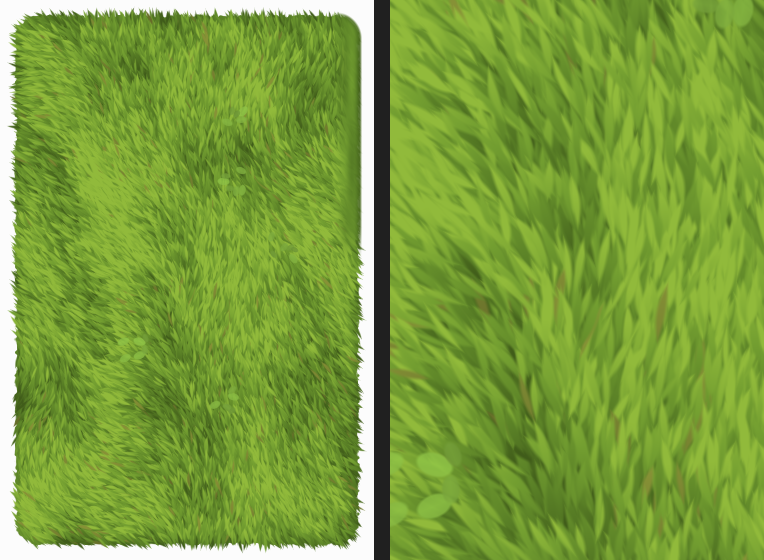
Left: the whole. Right: its middle third, enlarged.
Write a Shadertoy shader that draws this texture.

```glsl
// A shaggy rectangle of windswept long grass with ragged edges on a white ground.
#define LAYERS 18
#define CELL 0.024
#define BLADE_LENGTH 0.044
#define BLADE_WIDTH 0.0023
#define BASE_LEAN 0.5
#define LEAN_SWING 2.0
#define TONE_BASE 0.33
#define PATCH_CONTRAST 1.0
#define BLADE_CONTRAST 0.65
#define MARGIN 0.024
#define CORNER 0.045
#define CLUMPS 5

const vec3 WHITE = vec3(0.99);
const vec3 STRAW = vec3(0.50, 0.46, 0.20);
const vec3 LEAF = vec3(0.55, 0.75, 0.27);

// Sineless hashes
float hash1(vec2 p) {
    vec3 q = fract(vec3(p.xyx) * 0.1031);
    q += dot(q, q.yzx + 33.33);
    return fract((q.x + q.y) * q.z);
}

vec4 hash4(vec2 p) {
    vec4 q = fract(p.xyxy * vec4(0.1031, 0.1030, 0.0973, 0.1099));
    q += dot(q, q.wzxy + 33.33);
    return fract((q.xxyz + q.yzzw) * q.zywx);
}

float noise(vec2 p) {
    vec2 i = floor(p), f = fract(p);
    f = f * f * (3.0 - 2.0 * f);
    return mix(mix(hash1(i), hash1(i + vec2(1, 0)), f.x),
               mix(hash1(i + vec2(0, 1)), hash1(i + vec2(1, 1)), f.x), f.y);
}

// Dark to light green ramp
vec3 grassColor(float tone) {
    float t = clamp(tone, 0.0, 1.0) * 3.0;
    vec3 c = mix(vec3(0.25, 0.36, 0.10), vec3(0.35, 0.50, 0.15), min(t, 1.0));
    c = mix(c, vec3(0.45, 0.62, 0.19), clamp(t - 1.0, 0.0, 1.0));
    return mix(c, vec3(0.57, 0.73, 0.23), clamp(t - 2.0, 0.0, 1.0));
}

// Signed distance to the rounded lawn outline
float lawn(vec2 p, vec2 center) {
    vec2 d = abs(p - center) - center + MARGIN + CORNER;
    return length(max(d, 0.0)) + min(max(d.x, d.y), 0.0) - CORNER;
}

// Lean from vertical; positive tips to the left
float lean(vec2 p) {
    return BASE_LEAN + LEAN_SWING * (noise(p * vec2(6.0, 5.0) + 3.7) - 0.5);
}

// Long diagonal waves of light and shade
float wavePatch(vec2 p) {
    vec2 q = vec2(p.x + 0.25 * p.y, p.y);
    return 0.6 * noise(q * vec2(15.0, 7.0) + 11.0) + 0.4 * noise(q * vec2(32.0, 18.0));
}

void mainImage(out vec4 fragColor, in vec2 fragCoord) {
    vec2 p = fragCoord / iResolution.y;
    vec2 center = 0.5 * iResolution.xy / iResolution.y;
    float soft = max(1.0 / iResolution.y, 0.0015);
    float edge = lawn(p, center);

    // Shaded undergrowth
    float ragged = edge + 0.007 * noise(p * 170.0);
    vec3 under = grassColor(0.1 + 0.5 * wavePatch(p));
    vec3 color = mix(WHITE, under, smoothstep(soft, -soft, ragged + 0.001));

    // Blades, stacked from deep to high
    for (int layer = 0; layer < LAYERS; layer++) {
        float depth = float(layer) / float(LAYERS - 1);
        vec2 shift = vec2(hash1(vec2(layer, 5)), hash1(vec2(layer, 9)));
        vec2 home = floor(p / CELL + shift);
        for (int k = 0; k < 9; k++) {
            vec2 cell = home + vec2(k % 3 - 1, k / 3 - 1);
            vec2 seed = cell + float(layer) * 37.0 + 101.0;
            vec4 h = hash4(seed);
            vec2 mid = (cell + h.xy - shift) * CELL;
            float inside = lawn(mid, center);
            if (inside > -0.006) continue;

            float angle = lean(mid) + (h.z - 0.5) * 0.8;
            vec2 along = vec2(-sin(angle), cos(angle));
            vec2 q = p - mid;
            float t = dot(q, along) / (BLADE_LENGTH * (0.65 + 0.35 * h.w));
            float bend = (fract(h.z * 17.0) - 0.5) * 0.016;
            float across = dot(q, vec2(along.y, -along.x)) + bend * t * t;
            float halfWidth = mix(-soft, BLADE_WIDTH * (0.7 + 0.6 * h.x), 1.0 - 4.0 * t * t);
            float cover = smoothstep(soft, -soft, abs(across) - halfWidth);
            if (cover <= 0.0) continue;

            float tone = TONE_BASE + 0.5 * depth + 0.3 * t
                       + PATCH_CONTRAST * (wavePatch(mid) - 0.5)
                       + BLADE_CONTRAST * (hash1(seed + 7.3) - 0.5)
                       - 0.4 * smoothstep(-0.03, 0.0, inside);
            vec3 blade = grassColor(tone);
            float dry = step(0.965, fract(h.w * 31.0)) * step(0.5, noise(mid * 9.0));
            color = mix(color, mix(blade, STRAW, 0.6 * dry), cover);
        }
    }

    // Small clumps of round weed leaves
    for (int i = 0; i < CLUMPS * 6; i++) {
        vec4 spot = hash4(vec2(i / 6, 71));
        vec4 h = hash4(vec2(i, 23));
        vec2 q = p - center * (0.3 + 1.4 * spot.xy) - (h.xy - 0.5) * 0.045;
        float turn = h.z * 6.2832;
        q = mat2(cos(turn), -sin(turn), sin(turn), cos(turn)) * q;
        float leaf = length(q * vec2(1.0, 1.6)) - 0.006 - 0.005 * h.w;
        vec3 tint = LEAF * (0.75 + 0.3 * h.w - 8.0 * abs(q.y));
        color = mix(color, tint, 0.8 * smoothstep(soft, -soft, leaf));
    }

    // Smooth, blurred strip along the upper right border
    vec2 r = p - center;
    float strip = smoothstep(-0.05, -0.02, r.x - center.x + MARGIN)
                * smoothstep(0.03, 0.10, r.y);
    float stripTone = 0.25 + 0.45 * noise(p * vec2(70.0, 7.0)) - 0.3 * smoothstep(-0.012, 0.0, edge);
    vec3 smear = mix(WHITE, grassColor(stripTone), smoothstep(2.0 * soft, -soft, edge));
    color = mix(color, smear, 0.9 * strip);

    fragColor = vec4(color, 1.0);
}
```
